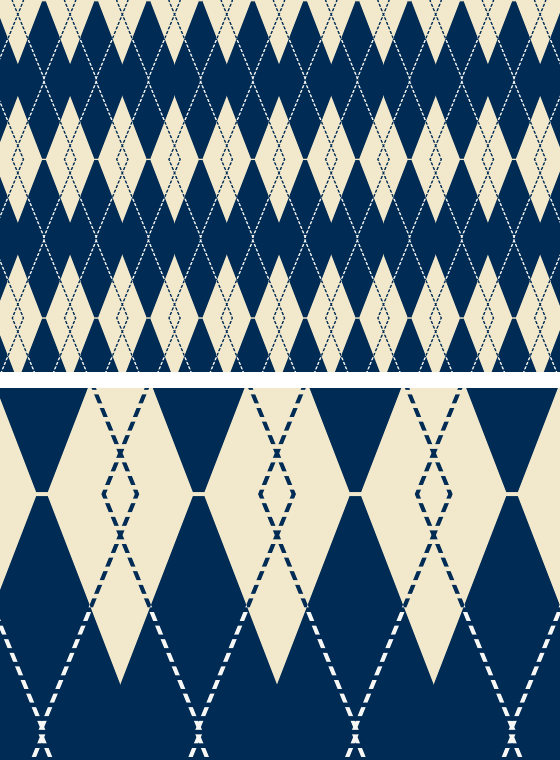
Top: the whole. Bottom: its middle third, enlarged.
This pattern is drawn by a Shadertoy shader. Its source:

```glsl
// Argyle knit: rows of tall cream diamonds on navy, overlaid with dashed stitch lines.

#define PERIOD        vec2(0.1404, 0.4265) // repeat size, in canvas heights
#define ORIGIN        vec2(0.0480, 0.1451) // centre of the lower left diamond
#define DIAMOND       vec2(0.0657, 0.1706) // half width and half height
#define CROSSING      0.0367               // stitch crossing above a diamond centre
#define STITCH_SLOPE  2.45
#define STITCH_WIDTH  0.0037
#define DASH_COUNT    35.0                 // dashes per vertical repeat
#define DASH_FILL     0.66
#define BRIDGE_WIDTH  0.0036
#define NAVY          vec3(0.0, 0.17, 0.33)
#define CREAM         vec3(0.95, 0.91, 0.80)
#define WHITE         vec3(0.97, 0.97, 0.96)

// Antialiased coverage of a signed distance
float coverage(float dist, float pixel) {
    return 1.0 - smoothstep(-0.6 * pixel, 0.6 * pixel, dist);
}

// Signed distance to the sides of a diamond, p in its first quadrant
float diamondDistance(vec2 p, vec2 halfSize) {
    vec2 normal = normalize(halfSize.yx);
    return dot(p - vec2(halfSize.x, 0.0), normal);
}

// Distance to the zigzag stitch line around one diamond column
float stitchDistance(float x, float y) {
    float offset = abs(y - CROSSING) - STITCH_SLOPE * x;
    return abs(offset) / length(vec2(1.0, STITCH_SLOPE));
}

// Signed distance to the dashes, measured along the stitch line
float dashDistance(float y) {
    float dashPeriod = PERIOD.y / DASH_COUNT;
    float fromCentre = abs(fract(y / dashPeriod + 0.5) - 0.5);
    float alongLine = length(vec2(1.0, 1.0 / STITCH_SLOPE));
    return (fromCentre - 0.5 * DASH_FILL) * dashPeriod * alongLine;
}

void mainImage(out vec4 fragColor, in vec2 fragCoord) {
    float pixel = 1.0 / iResolution.y;
    vec2 uv = fragCoord * pixel;

    // Fold the canvas into one quarter of a repeat
    vec2 cell = abs((fract((uv - ORIGIN) / PERIOD + 0.5) - 0.5) * PERIOD);

    // Diamonds and the thin bridges joining them
    float diamond = coverage(diamondDistance(cell, DIAMOND), pixel);
    float bridge = coverage(cell.y - 0.5 * BRIDGE_WIDTH, pixel);
    vec3 color = mix(NAVY, CREAM, max(diamond, bridge));

    // Stitches of this column and of its neighbour, in the contrasting colour
    float line = min(stitchDistance(cell.x, cell.y),
                     stitchDistance(PERIOD.x - cell.x, cell.y));
    float stitch = coverage(line - 0.5 * STITCH_WIDTH, pixel)
                 * coverage(dashDistance(cell.y), pixel);
    color = mix(color, mix(WHITE, NAVY, diamond), stitch);

    fragColor = vec4(color, 1.0);
}
```
